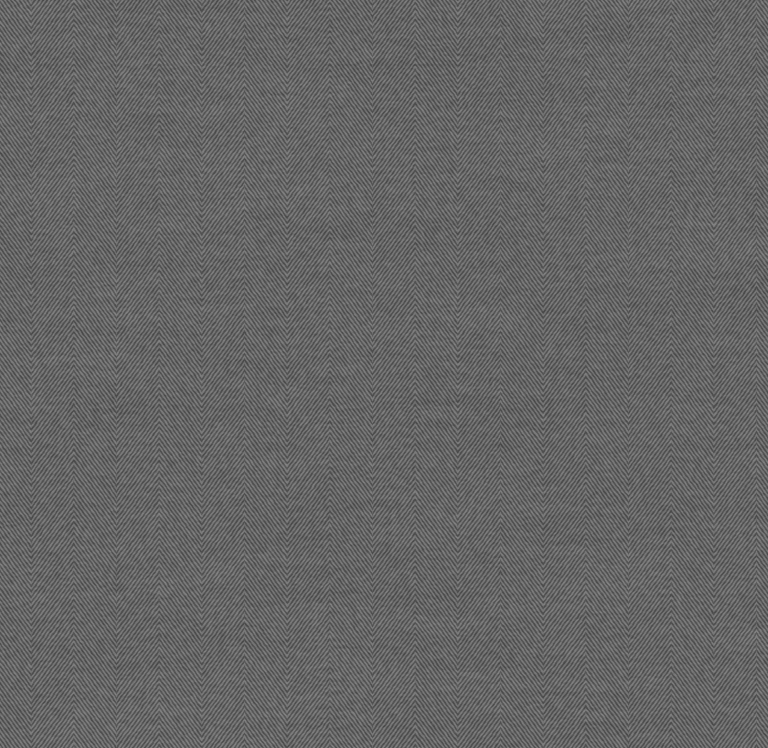
A Shadertoy shader for this texture:

```glsl
#define BANDS 18.0        // twill bands across, two per zigzag
#define BAND_SHIFT 0.73   // first valley, in bands from the left
#define RIBS 134.0        // diagonal ribs up one column
#define RIB_DROP 10.5     // ribs crossed over one band width
#define RIB_WIDTH 0.51    // light share of a rib period
#define WOBBLE 0.2        // unevenness of the rib path
#define GRAIN 0.07        // thread brightness variation
#define STREAK 0.022      // horizontal yarn streaks
#define DARK_YARN vec3(0.325)
#define LIGHT_YARN vec3(0.466)

float hash(vec2 p) {
    p = fract(p * vec2(0.1031, 0.1137));
    p += dot(p, p.yx + 33.33);
    return fract((p.x + p.y) * p.x * 17.0);
}

float noise(vec2 p) {
    vec2 cell = floor(p);
    vec2 f = fract(p);
    f = f * f * (3.0 - 2.0 * f);
    float low = mix(hash(cell), hash(cell + vec2(1.0, 0.0)), f.x);
    float high = mix(hash(cell + vec2(0.0, 1.0)), hash(cell + vec2(1.0, 1.0)), f.x);
    return mix(low, high, f.y);
}

// Light coverage of a rib, softened over the given phase width
float ribCoverage(float phase, float blur) {
    float fromCenter = abs(fract(phase) - 0.5);
    float halfWidth = 0.5 * RIB_WIDTH;
    return 1.0 - smoothstep(halfWidth - blur, halfWidth + blur, fromCenter);
}

void mainImage(out vec4 fragColor, in vec2 fragCoord) {
    vec2 uv = fragCoord / iResolution.xy;

    // Zigzag height: 0 in the valleys, 1 on the peaks
    float band = uv.x * BANDS - BAND_SHIFT;
    float zigzag = abs(mod(band + 1.0, 2.0) - 1.0);

    // Steep diagonal ribs with a slightly uneven path
    float wobble = (noise(uv * vec2(210.0, 190.0)) - 0.5) * WOBBLE;
    float phase = RIBS * uv.y - RIB_DROP * zigzag + wobble;
    vec2 phaseStep = vec2(RIB_DROP * BANDS, RIBS) / iResolution.xy;
    float blur = clamp(0.5 * length(phaseStep), 0.12, 0.22);
    vec3 color = mix(DARK_YARN, LIGHT_YARN, ribCoverage(phase, blur));

    // Thread grain and faint streaks along the weft
    float grain = noise(uv * vec2(260.0, 380.0) + 17.0) - 0.5;
    float streak = noise(uv * vec2(14.0, 230.0) + 51.0) - 0.5;
    float cloud = noise(uv * vec2(5.0, 24.0) + 83.0) - 0.5;
    color += grain * GRAIN + streak * STREAK + cloud * 0.5 * STREAK;

    fragColor = vec4(color, 1.0);
}
```
